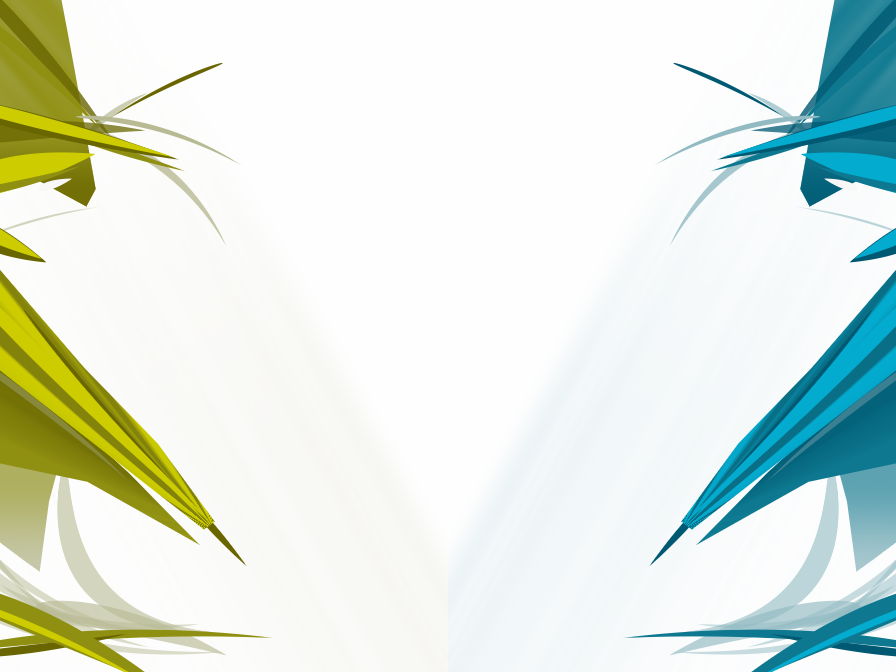
Give the GLSL for this background, as a Shadertoy shader.

```glsl
// Mirrored olive and teal blades reaching in from both sides over faint diagonal rays.

// The canvas spans 7.68 x 5.76 units; positions run down from the upper corner.
float pixelSize() { return 5.76 / iResolution.y; }

float hash(float n) { return fract(sin(n * 127.1) * 43758.5453); }

float noise(float x) {
    float i = floor(x), f = fract(x);
    return mix(hash(i), hash(i + 1.0), f * f * (3.0 - 2.0 * f));
}

// Coverage of a tapered, bowed stroke; a positive bow sags below the chord.
float blade(vec2 q, vec2 a, vec2 b, float bow, float width) {
    vec2 d = b - a, r = q - a;
    float t = dot(r, d) / dot(d, d);
    if (t <= 0.0 || t >= 1.0) return 0.0;
    float across = (d.x * r.y - d.y * r.x) / length(d) - bow * 4.0 * t * (1.0 - t);
    float halfWidth = width * 2.6 * sqrt(t) * (1.0 - t);
    float px = pixelSize();
    return clamp((halfWidth - abs(across)) / px + 0.5, 0.0, 1.0) * min(1.0, 2.0 * halfWidth / px);
}

// Coverage of a six-sided polygon, from its signed distance.
float facet(vec2 q, vec2 v[6]) {
    float d = 1e3, s = 1.0;
    for (int i = 0; i < 6; i++) {
        vec2 a = v[i], e = v[(i + 5) % 6] - a, w = q - a;
        vec2 near = w - e * clamp(dot(w, e) / dot(e, e), 0.0, 1.0);
        d = min(d, dot(near, near));
        bvec3 c = bvec3(q.y >= a.y, q.y < a.y + e.y, e.x * w.y > e.y * w.x);
        if (all(c) || !any(c)) s = -s;
    }
    return clamp(0.5 - s * sqrt(d) / pixelSize(), 0.0, 1.0);
}

void paint(inout vec3 color, vec3 ink, float cover) { color = mix(color, ink, cover); }

void mainImage(out vec4 fragColor, in vec2 fragCoord) {
    vec2 uv = fragCoord / iResolution.xy;
    float rightSide = step(0.5, uv.x);
    vec2 q = vec2(min(uv.x, 1.0 - uv.x) * 7.68, (1.0 - uv.y) * 5.76);

    vec3 bright = mix(vec3(0.80, 0.80, 0.0), vec3(0.01, 0.67, 0.81), rightSide);
    vec3 mid = mix(vec3(0.56, 0.56, 0.07), vec3(0.05, 0.47, 0.56), rightSide);
    vec3 dark = mix(vec3(0.41, 0.40, 0.0), vec3(0.0, 0.35, 0.45), rightSide);
    vec3 pale = mix(vec3(0.72, 0.73, 0.58), vec3(0.57, 0.73, 0.76), rightSide);

    // Faint rays running down toward the centre
    float ray = q.x - 0.55 * q.y;
    float haze = smoothstep(1.35, 1.02, ray) * smoothstep(-1.8, 1.1, ray) * smoothstep(0.3, 4.0, q.y);
    haze *= 0.55 + 0.6 * noise(ray * 7.0);
    haze += 0.18 * smoothstep(1.3, 0.6, ray) * noise(ray * 19.0 + 4.0);
    vec3 color = vec3(0.995) - haze * mix(vec3(0.032, 0.033, 0.05), vec3(0.07, 0.04, 0.03), rightSide);

    // Upper panel with its diagonal folds
    float panel = facet(q, vec2[6](vec2(-0.2, -0.2), vec2(0.49, -0.2), vec2(0.64, 0.6),
        vec2(0.82, 1.62), vec2(0.74, 1.77), vec2(-0.2, 1.26)));
    float fold = noise((q.x * 1.15 - q.y) * 7.0 + 3.0);
    paint(color, mix(mid, pale, 0.4 * fold * smoothstep(1.6, 0.2, q.y)), panel * 0.97);
    paint(color, dark, panel * 0.8 * smoothstep(1.05, 1.7, q.y));
    paint(color, dark, blade(q, vec2(-0.3, -0.25), vec2(0.98, 1.22), -0.03, 0.06) * 0.8);
    paint(color, mid, blade(q, vec2(-0.3, 0.05), vec2(0.85, 1.1), -0.04, 0.05));
    paint(color, vec3(0.97), blade(q, vec2(0.33, 1.62), vec2(0.62, 1.53), 0.0, 0.035));

    // Filaments and spears fanning out of the panel
    paint(color, pale, blade(q, vec2(0.7, 1.1), vec2(1.95, 2.13), -0.18, 0.035) * 0.8);
    paint(color, pale, blade(q, vec2(0.65, 1.0), vec2(2.09, 1.43), -0.1, 0.022));
    paint(color, pale, blade(q, vec2(0.75, 1.15), vec2(1.28, 0.79), -0.03, 0.025) * 0.7);
    paint(color, dark, blade(q, vec2(1.91, 0.54), vec2(0.93, 1.02), 0.03, 0.017));
    paint(color, mid, blade(q, vec2(0.3, 1.02), vec2(1.6, 1.47), 0.02, 0.035));
    paint(color, dark, blade(q, vec2(-0.4, 1.2), vec2(1.25, 1.12), -0.05, 0.08) * 0.75);
    paint(color, dark, blade(q, vec2(-0.5, 0.86), vec2(1.54, 1.37), 0.0, 0.085));
    paint(color, bright, blade(q, vec2(-0.5, 0.83), vec2(1.5, 1.35), 0.0, 0.055));
    paint(color, bright, blade(q, vec2(-0.4, 1.63), vec2(0.82, 1.32), -0.02, 0.14));
    paint(color, mid, blade(q, vec2(-0.4, 1.68), vec2(0.7, 1.42), 0.03, 0.035));

    // Small blade between the two groups
    paint(color, pale, blade(q, vec2(-0.1, 2.02), vec2(0.88, 1.77), -0.03, 0.01) * 0.6);
    paint(color, dark, blade(q, vec2(-0.4, 1.87), vec2(0.4, 2.25), 0.01, 0.11));
    paint(color, bright, blade(q, vec2(-0.4, 1.83), vec2(0.36, 2.22), 0.0, 0.07));

    // Translucent veil and sweeping strands under the large blade
    float veil = facet(q, vec2[6](vec2(-0.2, 3.8), vec2(0.5, 4.0), vec2(0.42, 4.3),
        vec2(0.34, 4.9), vec2(0.2, 4.8), vec2(-0.2, 4.5)));
    paint(color, mix(mid, pale, 0.3 + 0.7 * smoothstep(4.1, 4.9, q.y)), veil * 0.8);
    paint(color, pale, blade(q, vec2(0.55, 4.0), vec2(1.85, 5.42), 0.5, 0.1) * 0.6);
    for (float i = 0.0; i < 6.0; i++) {
        vec2 root = vec2(-0.3, 4.35 + 0.17 * i);
        vec2 tip = vec2(0.85 + 0.22 * i, 5.3 + 0.5 * hash(i + 2.0));
        paint(color, pale, blade(q, root, tip, 0.14, 0.02 + 0.05 * hash(i)) * 0.5);
    }

    // Large blade: streaks converge on its tip
    vec2 toTip = vec2(1.85, 4.56) - q;
    float angle = atan(toTip.y, toTip.x);
    paint(color, dark, blade(q, vec2(1.62, 4.3), vec2(2.12, 4.86), 0.0, 0.032));
    float lower = facet(q, vec2[6](vec2(-0.2, 3.0), vec2(0.5, 3.5), vec2(1.1, 4.05),
        vec2(1.71, 4.67), vec2(0.75, 4.13), vec2(-0.2, 3.93)));
    paint(color, mix(dark, mid, smoothstep(0.68, 0.3, angle) + 0.25 * noise(angle * 30.0)), lower);
    float upper = facet(q, vec2[6](vec2(-0.2, 2.08), vec2(0.72, 3.15), vec2(1.35, 3.8),
        vec2(1.84, 4.47), vec2(1.75, 4.54), vec2(-0.2, 3.02)));
    float streak = smoothstep(0.35, 0.75, noise(angle * 38.0 + 0.8 * q.y));
    paint(color, mix(mix(dark, mid, 0.7), bright, streak), upper);
    paint(color, bright, upper * blade(q, vec2(-0.5, 2.2), vec2(1.83, 4.5), 0.02, 0.06));
    paint(color, dark, blade(q, vec2(0.2, 2.65), vec2(1.5, 4.15), 0.03, 0.016));
    paint(color, mix(pale, dark, 0.6), blade(q, vec2(-0.4, 2.95), vec2(1.12, 4.14), -0.04, 0.03));

    // Crossing blades in the lower corner
    paint(color, pale, blade(q, vec2(0.3, 5.2), vec2(1.95, 5.62), -0.06, 0.1) * 0.65);
    paint(color, mid, blade(q, vec2(-0.3, 5.56), vec2(2.36, 5.47), -0.08, 0.04));
    paint(color, dark, blade(q, vec2(-0.3, 5.62), vec2(1.1, 5.43), 0.02, 0.035));
    paint(color, mid, blade(q, vec2(-0.5, 5.02), vec2(1.45, 5.92), -0.06, 0.11));
    paint(color, bright, blade(q, vec2(-0.5, 5.08), vec2(1.3, 5.88), -0.05, 0.03));

    fragColor = vec4(color, 1.0);
}
```
